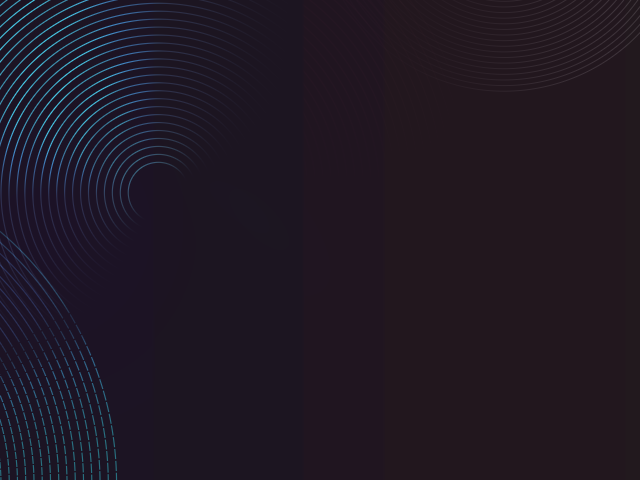
Give the GLSL for this background, as a WebGL 1 fragment shader.

```glsl
precision highp float;
// Dark plum backdrop with three families of thin, partly glowing concentric rings.

uniform vec2 u_resolution;

// Pixel coverage of the nearest of several evenly spaced circular lines.
float rings(float radius, float first, float spacing, float last, float halfWidth) {
  float index = clamp(floor((radius - first) / spacing + 0.5), 0.0, last);
  float d = radius - first - index * spacing;
  float px = 1.0 / u_resolution.y;
  float overlap = min(d + halfWidth, 0.5 * px) - max(d - halfWidth, -0.5 * px);
  return clamp(overlap / px, 0.0, 1.0);
}

// Soft vertical step in the backdrop.
float band(float x, float edge) {
  return smoothstep(edge - 0.004, edge + 0.004, x);
}

vec3 backdrop(vec2 p) {
  vec3 color = mix(vec3(0.108, 0.078, 0.138), vec3(0.110, 0.082, 0.128), band(p.x, 0.32));
  color = mix(color, vec3(0.127, 0.082, 0.127), band(p.x, 0.632));
  color = mix(color, vec3(0.132, 0.090, 0.118), band(p.x, 0.80));
  color = mix(color, vec3(0.132, 0.098, 0.118), band(p.x, 1.303));
  // Violet haze at the left and a faint slate streak near the middle.
  vec2 haze = p - vec2(0.08, 0.52);
  color += vec3(0.003, -0.006, 0.010) * exp(-12.0 * dot(haze, haze));
  vec2 streak = vec2(p.x + p.y - 1.08, p.x - p.y + 0.02) / vec2(0.08, 0.20);
  return color + vec3(0.001, 0.004, 0.003) * exp(-dot(streak, streak));
}

// Large rings, brightest toward the upper left.
vec3 glowingRings(vec2 p) {
  vec2 q = p - vec2(0.330, 0.599);
  float radius = length(q);
  float facing = dot(q, vec2(-0.7071, 0.7071)) / max(radius, 0.001);
  float line = rings(radius, 0.0628, 0.01657, 36.0, 0.0012);
  float edgeOn = smoothstep(-0.4, 0.75, facing);
  float lit = smoothstep(0.64, 0.90, facing) * mix(0.2, 1.0, smoothstep(0.06, 0.26, radius));
  // Each ring carries its own brighter stretch.
  float index = floor((radius - 0.0628) / 0.01657 + 0.5);
  lit *= 0.82 + 0.18 * sin(atan(q.y, q.x) * 9.0 + index * 1.3);
  vec3 dim = mix(vec3(0.10, 0.22, 0.25), vec3(0.07, 0.11, 0.16), smoothstep(0.06, 0.18, radius));
  vec3 bright = mix(vec3(0.08, 0.34, 0.48), vec3(0.10, 0.60, 0.60), smoothstep(0.84, 0.98, facing));
  float rightFade = 1.0 - smoothstep(0.34, 0.64, p.x);
  vec3 glow = dim * edgeOn * rightFade + bright * lit;
  // Barely visible warm arcs beyond the cool ones.
  glow += vec3(0.014, 0.005, 0.006) * band(p.x, 0.632) * smoothstep(0.6, 0.85, p.y)
        * (1.0 - smoothstep(0.85, 1.0, p.x));
  return line * glow;
}

// Gray rings hanging from above the upper right corner.
vec3 grayRings(vec2 p) {
  float line = rings(length(p - vec2(1.05, 1.20)), 0.156, 0.0117, 20.0, 0.0010);
  float fade = smoothstep(0.80, 1.35, p.x);
  return line * mix(vec3(0.010, 0.006, 0.008), vec3(0.12, 0.12, 0.12), fade);
}

// Lower left arcs: solid above, broken into dashes below.
vec3 dashedRings(vec2 p) {
  vec2 q = p - vec2(-0.446, -0.007);
  float radius = length(q);
  float angle = atan(q.y, q.x);
  float index = floor((radius - 0.4308) / 0.0172 + 0.5);
  float line = rings(radius, 0.4308, 0.0172, 15.0, 0.0012);
  float phase = fract(angle / 0.036 + 0.17 * sin(index * 2.3));
  float dash = smoothstep(0.0, 0.09, phase) * (1.0 - smoothstep(0.86, 0.95, phase));
  float solid = smoothstep(0.53, 0.59, angle);
  vec3 upper = mix(vec3(0.06, 0.12, 0.20), vec3(0.06, 0.22, 0.26), smoothstep(0.65, 0.69, radius));
  vec3 lower = mix(vec3(0.05, 0.36, 0.36), vec3(0.09, 0.32, 0.42), smoothstep(0.1, 0.5, angle));
  // A dim gap separates the dashes from the solid arcs.
  lower *= 1.0 - 0.65 * smoothstep(0.36, 0.53, angle);
  upper *= 1.0 - 0.5 * smoothstep(0.75, 1.0, angle);
  return line * mix(lower * dash, upper, solid);
}

void main() {
  vec2 p = gl_FragCoord.xy / u_resolution.y;
  vec3 color = backdrop(p) + glowingRings(p) * smoothstep(0.28, 0.45, p.y);
  color += grayRings(p) + dashedRings(p);
  gl_FragColor = vec4(color, 1.0);
}
```
